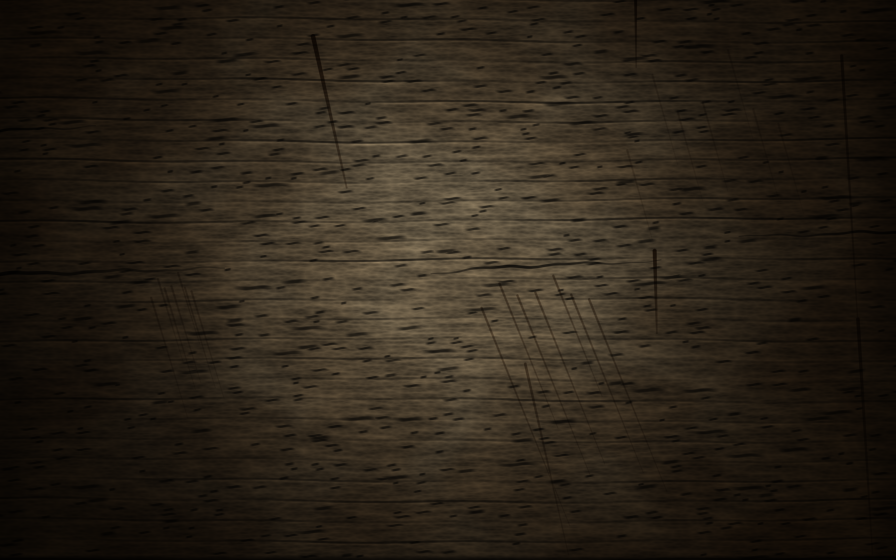
This texture is drawn by a Shadertoy shader. Its source:

```glsl
// Dark weathered wood: horizontal grain, plank seams, cracks and scratches under a central glow.
#define DARK vec3(0.075, 0.049, 0.022)
#define LIGHT vec3(0.430, 0.380, 0.295)
#define STAIN vec3(0.62, 0.50, 0.36)
#define GLOW_CENTER vec2(0.79, 0.46)
#define GLOW_RADIUS 0.45
#define SEAM_ROWS 28.0
#define GRAIN_CONTRAST 0.62
#define SEAM_DEPTH 0.55
#define PORE_DEPTH 0.60

float hash(vec2 p) {
    p = fract(p * vec2(0.1031, 0.1137));
    p += dot(p, p.yx + 33.33);
    return fract((p.x + p.y) * p.x * 57.3);
}

// Distance to the nearest scattered feature point
float cellular(vec2 p) {
    vec2 cell = floor(p), f = p - cell;
    float nearest = 2.0;
    for (int j = -1; j <= 1; j++)
    for (int i = -1; i <= 1; i++) {
        vec2 o = vec2(i, j), id = cell + o + 100.0;
        vec2 q = o + vec2(hash(id), hash(id + 37.7)) - f;
        nearest = min(nearest, dot(q, q));
    }
    return sqrt(nearest);
}

float layeredSines(vec2 p) {
    float sum = 0.0, amp = 0.5;
    for (int i = 0; i < 4; i++) {
        sum += amp * sin(p.x + 1.7 * sin(p.y)) * cos(p.y + 0.6 * p.x);
        p = mat2(1.5, 1.1, -1.1, 1.5) * p + 2.3;
        amp *= 0.6;
    }
    return sum;
}

// Stroke that thins and fades towards b
float stroke(vec2 p, vec2 a, vec2 b, float width) {
    vec2 d = b - a;
    float h = clamp(dot(p - a, d) / dot(d, d), 0.0, 1.0);
    float aa = 0.8 / iResolution.y;
    float w = width * (1.0 - 0.6 * h);
    return (1.0 - smoothstep(w - aa, w + aa, length(p - a - d * h))) * (1.0 - 0.6 * h);
}

// Short dark pores, one candidate per stretched cell
float pores(vec2 p, vec2 scale, float density) {
    vec2 q = p * scale, id = floor(q);
    q.x += hash(vec2(id.y, 5.0));
    id = floor(q);
    vec2 f = fract(q) - 0.5;
    float span = 0.15 + 0.33 * hash(id + 9.1);
    float taper = 1.0 - smoothstep(0.3 * span, span, abs(f.x));
    float line = 1.0 - smoothstep(0.08, 0.42, abs(f.y + 0.12 * sin(f.x * 9.0)));
    return taper * line * step(1.0 - density, hash(id + 3.3));
}

// Plank seams: x is the dark line, y the lit lip below it
vec2 seams(vec2 p) {
    float s = p.y * SEAM_ROWS + 0.10 * sin(p.x * 3.1 + p.y * 9.0) + 0.04 * sin(p.x * 17.0);
    float id = floor(s + 0.5);
    float d = (s - id) / SEAM_ROWS;
    float broken = 0.5 + 0.5 * sin(p.x * (3.0 + 5.0 * hash(vec2(id, 2.0))) + id * 4.1);
    float strength = (0.35 + 0.65 * hash(vec2(id, 8.0))) * (0.35 + 0.65 * broken);
    float aa = 1.0 / iResolution.y;
    float dark = 1.0 - smoothstep(0.0006, 0.0012 + aa, abs(d));
    float lip = 1.0 - smoothstep(0.0, 0.0015 + aa, abs(d - 0.0035));
    return vec2(dark, lip) * strength;
}

float cracks(vec2 p) {
    p.y += 0.002 * sin(p.x * 38.0) + 0.001 * sin(p.x * 91.0);
    float c = stroke(p, vec2(0.0, 0.490), vec2(0.40, 0.479), 0.0034);
    c = max(c, stroke(p, vec2(0.91, 0.476), vec2(0.77, 0.488), 0.0026));
    c = max(c, stroke(p, vec2(0.91, 0.476), vec2(1.18, 0.466), 0.0026));
    c = max(c, stroke(p, vec2(1.60, 0.414), vec2(1.32, 0.423), 0.0026));
    return max(c, stroke(p, vec2(0.0, 0.234), vec2(0.17, 0.225), 0.0025));
}

float scratches(vec2 p) {
    float c = stroke(p, vec2(0.559, 0.065), vec2(0.619, 0.335), 0.0040);
    c = max(c, stroke(p, vec2(1.169, 0.448), vec2(1.173, 0.595), 0.0036));
    c = max(c, stroke(p, vec2(1.135, 0.0), vec2(1.136, 0.12), 0.0026));
    c = max(c, 0.8 * stroke(p, vec2(1.503, 0.10), vec2(1.532, 0.58), 0.0028));
    c = max(c, 0.8 * stroke(p, vec2(1.532, 0.57), vec2(1.558, 0.99), 0.0032));
    c = max(c, 0.6 * stroke(p, vec2(0.938, 0.65), vec2(1.015, 0.99), 0.0024));
    // Parallel faint families: centre right, left and top right
    for (int i = 0; i < 7; i++) {
        float k = float(i), h = hash(vec2(k, 21.0));
        vec2 a = vec2(0.86 + 0.032 * k, 0.47 + 0.09 * h);
        c = max(c, 0.55 * stroke(p, a, a + vec2(0.17, 0.42) * (0.35 + 0.65 * h), 0.0020));
        a = vec2(0.27 + 0.012 * k, 0.47 + 0.07 * h);
        c = max(c, 0.40 * stroke(p, a, a + vec2(0.07, 0.23) * (0.4 + 0.6 * h), 0.0019));
        a = vec2(1.12 + 0.045 * k, 0.02 + 0.28 * h);
        c = max(c, 0.30 * stroke(p, a, a + vec2(0.045, 0.16), 0.0019));
    }
    return c;
}

void mainImage(out vec4 fragColor, in vec2 fragCoord) {
    // Height is one unit, y runs downwards
    vec2 p = vec2(fragCoord.x, iResolution.y - fragCoord.y) / iResolution.y;
    float aspect = iResolution.x / iResolution.y;

    // Central glow, broken up by soft mottling
    float mottle = layeredSines(p * vec2(7.0, 9.0));
    vec2 g = (p - GLOW_CENTER) * vec2(0.94, 1.04);
    float glow = exp(-dot(g, g) / (GLOW_RADIUS * GLOW_RADIUS));
    vec3 color = mix(DARK, LIGHT, glow * (1.0 + 0.10 * mottle));

    // Fibres in three stretched layers
    vec2 bent = p + vec2(0.0, 0.003 * sin(p.x * 6.0 + p.y * 23.0));
    float grain = 0.40 * cellular(bent * vec2(7.0, 55.0)) + 0.35 * cellular(bent * vec2(20.0, 145.0))
                + 0.25 * cellular(bent * vec2(70.0, 190.0)) - 0.48;
    color *= 1.0 + GRAIN_CONTRAST * grain * 1.6;

    // Brown stains, stronger away from the glow
    float blot = smoothstep(0.25, 0.85, 1.0 - cellular(p * vec2(4.0, 6.0)) + 0.5 * mottle);
    color *= mix(vec3(1.0), STAIN, blot * (0.45 - 0.30 * glow));

    // Seams, pores and damage
    vec2 seam = seams(p);
    color *= 1.0 + 0.22 * seam.y;
    color *= 1.0 - SEAM_DEPTH * seam.x;
    float pore = max(pores(bent, vec2(22.0, 125.0), 0.17), pores(bent + 3.7, vec2(11.0, 90.0), 0.10));
    color *= 1.0 - PORE_DEPTH * pore;
    color *= 1.0 - 0.80 * cracks(p);
    color *= mix(vec3(1.0), vec3(0.36, 0.27, 0.18), scratches(p));

    // Worn border, darkest along the bottom and in the lower left
    float side = min(p.x, aspect - p.x);
    color *= 0.75 + 0.25 * smoothstep(0.0, 0.09, side);
    color *= 1.0 - 0.30 * smoothstep(0.75, 0.0, length(p - vec2(0.0, 1.0)));
    color *= 0.35 + 0.65 * smoothstep(0.0, 0.010, 1.0 - p.y);
    fragColor = vec4(clamp(color, 0.0, 1.0), 1.0);
}
```
